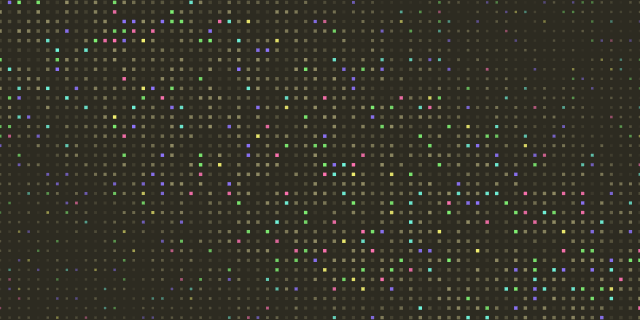
A WebGL 1 fragment shader for this pattern:

```glsl
precision highp float;
// A centred grid of small rounded squares on a dark olive ground.
// Hashes give each cell its tone: mostly khaki of varied strength, some neon.
// A soft diagonal band of light makes the dots larger and stronger.

uniform vec2 u_resolution;

const float ROWS = 33.5;             // cells per canvas height
const float DOT_HALF_DIM = 0.125;    // half dot width in cells, off the band
const float DOT_HALF_LIT = 0.18;     // half dot width in cells, on the band
const float CORNER = 0.05;           // corner radius in cells
const float ACCENT_SHARE = 0.17;     // fraction of neon cells

const vec2 BAND_NORMAL = vec2(0.52, 0.854);
const float BAND_INNER = 0.20;       // full light inside, in canvas heights
const float BAND_OUTER = 0.72;       // no extra light outside
const float OPACITY_DIM = 0.46;      // dot opacity off the band

const vec3 GROUND = vec3(0.176, 0.167, 0.130);
const vec3 KHAKI  = vec3(0.600, 0.580, 0.415);
const vec3 PURPLE = vec3(0.560, 0.460, 0.990);
const vec3 GREEN  = vec3(0.500, 0.940, 0.450);
const vec3 CYAN   = vec3(0.450, 0.970, 0.870);
const vec3 PINK   = vec3(0.990, 0.450, 0.690);
const vec3 YELLOW = vec3(0.950, 0.940, 0.440);

float hash(vec2 cell, float seed) {
  vec3 q = fract(vec3(cell.xyx + seed * 17.3) * vec3(0.1031, 0.1030, 0.0973));
  q += dot(q, q.yzx + 33.33);
  return fract((q.x + q.y) * q.z);
}

// Signed distance to a rounded square
float roundedSquare(vec2 p, float halfSize, float radius) {
  vec2 q = abs(p) - halfSize + radius;
  return length(max(q, 0.0)) + min(max(q.x, q.y), 0.0) - radius;
}

vec3 accentColor(float pick) {
  vec3 color = PURPLE;
  color = mix(color, GREEN, step(0.27, pick));
  color = mix(color, CYAN, step(0.53, pick));
  color = mix(color, PINK, step(0.74, pick));
  return mix(color, YELLOW, step(0.88, pick));
}

// Strength of the diagonal light, sampled once per cell
float bandLight(vec2 center) {
  float offset = abs(dot(center, BAND_NORMAL));
  return 1.0 - smoothstep(BAND_INNER, BAND_OUTER, offset);
}

void main() {
  // Cells counted from the canvas centre
  vec2 grid = (gl_FragCoord.xy - 0.5 * u_resolution) / u_resolution.y * ROWS;
  vec2 cell = floor(grid);
  vec2 local = grid - cell - 0.5;
  float light = bandLight((cell + 0.5) / ROWS);
  vec2 id = cell + 100.0;

  // Tone of this dot
  float strength = hash(id, 1.0);
  float isAccent = step(hash(id, 2.0), ACCENT_SHARE);
  vec3 ink = mix(KHAKI, accentColor(hash(id, 3.0)), isAccent);
  float khakiOpacity = mix(0.12, 0.95, pow(strength, 1.4));
  float accentOpacity = mix(0.86, 1.0, strength);
  float opacity = mix(khakiOpacity, accentOpacity, isAccent);
  opacity *= mix(OPACITY_DIM, 1.0, light);

  // Smoothed coverage, one pixel wide
  float pixel = ROWS / u_resolution.y;
  float halfSize = mix(DOT_HALF_DIM, DOT_HALF_LIT, light);
  float dist = roundedSquare(local, halfSize, CORNER);
  float coverage = clamp(0.5 - dist / pixel, 0.0, 1.0);

  gl_FragColor = vec4(mix(GROUND, ink, coverage * opacity), 1.0);
}
```
